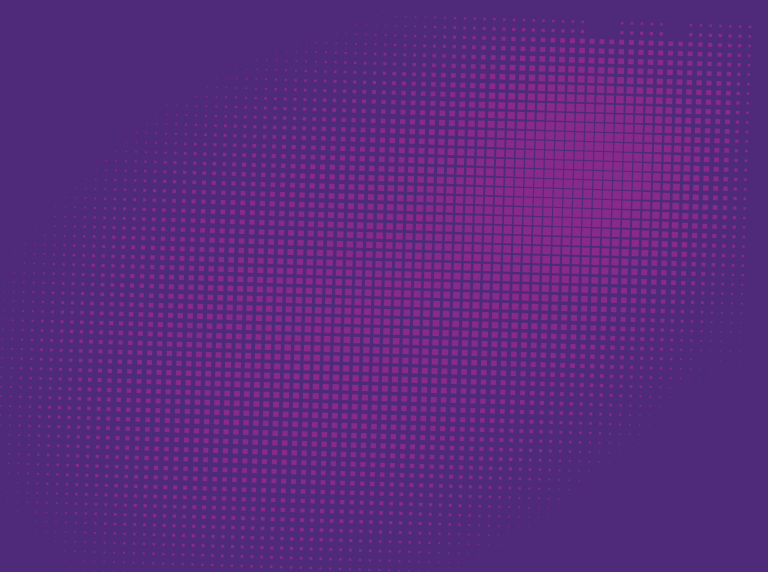
Reproduce this background procedurally as a WebGL 2 fragment shader.

```glsl
#version 300 es
precision highp float;
// Tilted halftone grid of magenta squares on purple, swelling in two soft glows.

uniform vec2 u_resolution;
out vec4 outColor;

// Lengths are in canvas heights, origin at the lower left
const vec3 PURPLE = vec3(0.31, 0.165, 0.48);
const vec3 MAGENTA = vec3(0.535, 0.16, 0.55);

const vec2 GRID_ANCHOR = vec2(1.019, 0.9617); // a square on the top row
const vec2 PITCH = vec2(0.0172, 0.0167);
const float TILT = 0.03;                      // clockwise, radians
const float LAST_COLUMN = 17.0;
const vec2 NOTCH_A = vec2(1.0, 3.0);          // column ranges missing at the top
const vec2 NOTCH_B = vec2(9.0, 10.0);
const float SIZE_JITTER = 0.03;

const vec2 BROAD_CENTER = vec2(0.60, 0.443);
const vec2 BROAD_RADII = vec2(0.71, 0.51);
const float BROAD_ANGLE = 0.43;
const float BROAD_SIZE = 0.66;

const vec2 HOT_CENTER = vec2(1.10, 0.765);
const float HOT_RADIUS = 0.30;
const float HOT_SIZE = 0.67;

float hash(vec2 p) {
    return fract(sin(dot(p, vec2(127.1, 311.7))) * 43758.5453);
}

mat2 rotation(float angle) {
    float c = cos(angle), s = sin(angle);
    return mat2(c, s, -s, c);
}

// Side of a square, as a share of the pitch, from the two glows
float glowSize(vec2 p) {
    vec2 broad = (p - BROAD_CENTER) * rotation(BROAD_ANGLE) / BROAD_RADII;
    vec2 hot = (p - HOT_CENTER) / HOT_RADIUS;
    return BROAD_SIZE * max(1.0 - dot(broad, broad), 0.0)
         + HOT_SIZE * exp(-dot(hot, hot));
}

// Largest side allowed a number of cells inside the grid border
float borderLimit(float cells) {
    return step(-0.5, cells) * (0.25 + 0.08 * cells * cells);
}

float inRange(float x, vec2 range) {
    return step(range.x - 0.5, x) * step(x, range.y + 0.5);
}

float squareSize(vec2 cell, vec2 center) {
    float size = glowSize(center);
    size += SIZE_JITTER * (hash(cell) - 0.5) * step(0.02, size);
    size = min(size, borderLimit(-cell.y));
    size = min(size, borderLimit(LAST_COLUMN - cell.x));
    float notch = max(inRange(cell.x, NOTCH_A), inRange(cell.x, NOTCH_B));
    size *= 1.0 - notch * step(-1.5, cell.y);
    return clamp(size, 0.0, 0.88);
}

void main() {
    vec2 p = gl_FragCoord.xy / u_resolution.y;

    // Locate the cell in the tilted grid
    mat2 tilt = rotation(-TILT);
    vec2 grid = (p - GRID_ANCHOR) * tilt / PITCH;
    vec2 cell = floor(grid + 0.5);
    vec2 center = GRID_ANCHOR + tilt * (cell * PITCH);

    // Area coverage keeps even the tiniest squares smooth
    float halfSide = 0.5 * squareSize(cell, center);
    vec2 pixel = 1.0 / (u_resolution.y * PITCH);
    vec2 inside = halfSide - abs(grid - cell) + 0.5 * pixel;
    vec2 cover = clamp(inside, vec2(0.0), min(pixel, vec2(2.0 * halfSide))) / pixel;

    outColor = vec4(mix(PURPLE, MAGENTA, cover.x * cover.y), 1.0);
}
```
